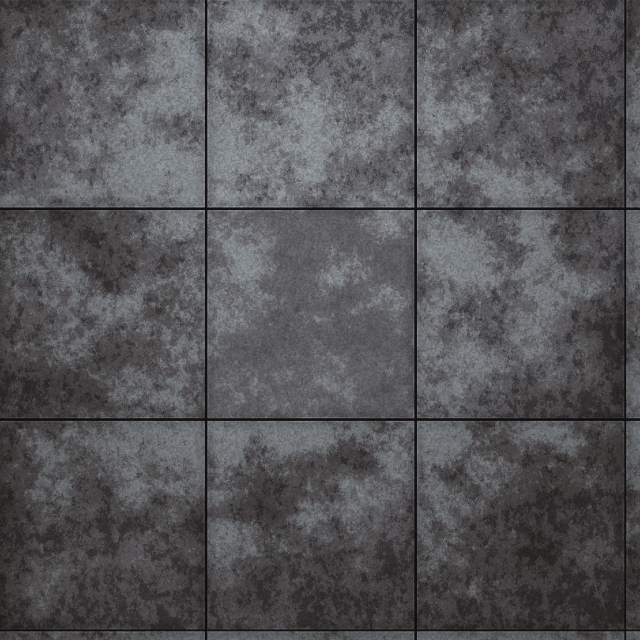
This texture is drawn by a three.js fragment shader. Its source:

```glsl
// Dark slate floor tiles, three across and three down with cut slivers at the right and bottom.
// Each tile offsets layered value noise for soft clouds and pale, finely speckled wear;
// thin black joints, bevel glints and a soft light from the top centre finish it.
varying vec2 vUv;

float hash(vec2 p) {
  vec3 q = fract(vec3(p.xyx) * 0.1031);
  q += dot(q, q.yzx + 33.33);
  return fract((q.x + q.y) * q.z);
}

float noise(vec2 p) {
  vec2 i = floor(p), f = fract(p);
  f = f * f * (3.0 - 2.0 * f);
  return mix(mix(hash(i), hash(i + vec2(1.0, 0.0)), f.x),
             mix(hash(i + vec2(0.0, 1.0)), hash(i + 1.0), f.x), f.y);
}

// Fractal noise around zero; a higher gain gives a rougher, more crumbled surface
float fbm(vec2 p, float gain) {
  float sum = 0.0, total = 0.0, amp = 1.0;
  for (int i = 0; i < 5; i++) {
    sum += amp * (noise(p) - 0.5);
    total += amp;
    amp *= gain;
    p = mat2(1.6, 1.2, -1.2, 1.6) * p + 17.3;
  }
  return sum / total;
}

void main() {
  // Tile grid
  vec2 pitch = vec2(0.3275, 0.3294);
  vec2 grid = (vUv - vec2(-0.0055, 0.015)) / pitch;
  vec2 tile = floor(grid), local = fract(grid);
  float seed = hash(tile + 7.0);
  vec2 p = local + 23.0 * vec2(hash(tile + 31.0), hash(tile + 57.0)) + 40.0;

  // Light over the floor, and the lighter tiles beneath it
  vec2 fromLight = (vUv - vec2(0.5, 0.8)) * vec2(1.9, 1.6);
  float light = exp(-dot(fromLight, fromLight));
  vec2 fromPale = tile - vec2(1.0, 1.7);
  float tileLight = exp(-0.8 * dot(fromPale, fromPale));
  float calm = exp(-8.0 * dot(tile - 1.0, tile - 1.0));

  // Broad clouds on the stone, warm in shade and cool in light
  float cloud = fbm(p * 2.6, 0.5);
  float tone = 0.1 + 0.34 * light + 0.42 * tileLight + 0.14 * seed
             + cloud * mix(0.8, 0.3, calm);
  vec3 color = mix(vec3(0.215, 0.193, 0.19), vec3(0.425, 0.425, 0.445), clamp(tone, 0.0, 1.2));

  // Pale wear: a soft haze breaking into fine speckles, leaning to one side of the tile
  float patches = fbm(p * vec2(4.4, 5.2) + 5.0, 0.68);
  float speckle = fbm(p * vec2(46.0, 38.0) + 60.0, 0.8);
  vec2 lean = vec2(clamp(0.8 - tile.x, -1.0, 1.0), 1.2 - 0.9 * tile.y);
  float bias = 0.26 * dot(local - 0.5, lean) + 0.06 * (light - 0.5)
             + 0.06 * tileLight - 0.07 * calm;
  float haze = smoothstep(-0.12, 0.32, patches + bias);
  float crumbs = smoothstep(0.0, 0.26, patches + bias + 0.85 * speckle);
  vec3 pale = vec3(0.55, 0.58, 0.6) * (0.78 + 0.34 * light);
  color = mix(color, pale, 0.26 * haze + 0.42 * crumbs);

  // Small dark flakes, crowded where the stone is bare
  float flakes = fbm(p * vec2(32.0, 25.0) + 90.0, 0.8) - 0.6 * (patches + bias);
  color *= 1.0 - 0.34 * smoothstep(0.0, 0.24, flakes) * (1.0 - 0.75 * calm);

  // Fine stone grain
  float grain = 0.7 * noise(vUv * 470.0 + 11.0) + 0.3 * noise(vUv * 260.0 + 71.0) - 0.5;
  color *= 1.0 + 0.34 * grain;

  // Shaded rims with a broken glint on the bevel
  vec2 toJoint = min(local, 1.0 - local) * pitch;
  float edge = min(toJoint.x, toJoint.y);
  color *= mix(0.86, 1.0, smoothstep(0.002, 0.022, edge));
  float bevel = smoothstep(0.0018, 0.003, edge) * (1.0 - smoothstep(0.003, 0.0048, edge));
  color += 0.12 * bevel * noise(vUv * 60.0) * (0.4 + light);

  // Black joints, finer along the right and bottom cuts
  vec2 joint = floor(grid + 0.5);
  vec2 halfWidth = 0.0019 - 0.0006 * vec2(step(2.5, joint.x), step(joint.y, 0.5));
  vec2 gap = 1.0 - smoothstep(halfWidth - 0.0008, halfWidth + 0.0008, toJoint);
  color = mix(color, vec3(0.055, 0.045, 0.045), 0.95 * max(gap.x, gap.y));

  gl_FragColor = vec4(clamp(color, 0.0, 1.0), 1.0);
}
```
